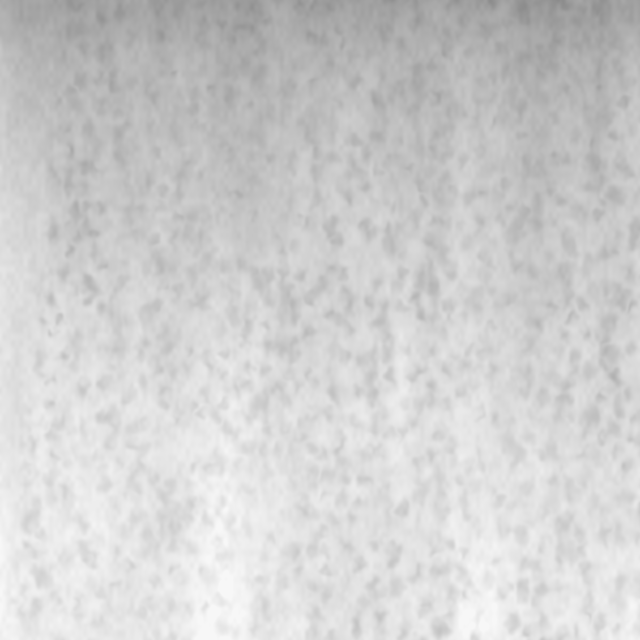
Reproduce this texture procedurally as a WebGL 1 fragment shader.

```glsl
precision highp float;
// Pale grey weathered surface: a vertical gradient, dark at the top, with
// soft bright columns and fine upright grain, speckled with blurred dark
// spots scattered on a jittered grid.
uniform vec2 u_resolution;

float hash(vec2 p) {
  vec3 q = fract(p.xyx * vec3(0.1031, 0.1030, 0.0973));
  q += dot(q, q.yzx + 33.33);
  return fract((q.x + q.y) * q.z);
}

float noise(vec2 p) {
  vec2 i = floor(p), f = fract(p);
  f = f * f * (3.0 - 2.0 * f);
  return mix(mix(hash(i), hash(i + vec2(1.0, 0.0)), f.x),
             mix(hash(i + vec2(0.0, 1.0)), hash(i + 1.0), f.x), f.y);
}

// Noise centred on zero, from -0.5 to 0.5
float grain(vec2 p) {
  return noise(p + 50.0) - 0.5;
}

// Summed darkness of the spots around a point; a few are drawn out upright
float spots(vec2 uv) {
  vec2 p = uv * vec2(42.0, 39.0);
  p += 0.45 * vec2(grain(uv * 85.0), grain(uv * 85.0 + 31.0));
  vec2 cell = floor(p);
  float dark = 0.0;
  for (int y = -2; y <= 2; y++) {
    for (int x = -1; x <= 1; x++) {
      vec2 id = cell + vec2(float(x), float(y)) + 10.0;
      vec2 jitter = vec2(hash(id + 3.7), hash(id + 71.3));
      vec2 d = p + 10.0 - id - 0.1 - 0.8 * jitter;
      float size = mix(0.19, 0.29, hash(id + 139.1));
      float stretch = mix(1.0, 1.45, hash(id + 211.9));
      stretch *= 1.0 + step(0.93, hash(id + 17.5));
      d.x += 0.5 * (hash(id + 97.3) - 0.5) * d.y;
      d /= size * vec2(1.0, stretch);
      float strength = hash(id + 307.7);
      strength = smoothstep(0.05, 0.9, strength) / sqrt(stretch);
      dark += strength * exp(-0.5 * dot(d, d));
    }
  }
  return 1.0 - exp(-dark);
}

// Soft bright column centred on x, fading out above the given height
float column(vec2 uv, float x, float width, float top) {
  float d = (uv.x - x + 0.05 * grain(vec2(uv.y * 4.0, x * 90.0))) / width;
  return exp(-d * d) * (1.0 - smoothstep(top - 0.35, top + 0.15, uv.y));
}

void main() {
  vec2 uv = gl_FragCoord.xy / u_resolution;

  // Vertical falloff with a darker band along the top edge
  float shade = 0.918 - 0.25 * pow(uv.y, 1.9);
  shade -= 0.035 * smoothstep(0.9, 1.02, uv.y);

  // Bright columns and broad upright unevenness
  shade += 0.055 * column(uv, 0.35, 0.055, 0.5);
  shade += 0.055 * column(uv, 0.79, 0.045, 0.35);
  shade += 0.03 * exp(-uv.x * 35.0);
  shade += 0.055 * grain(uv * vec2(11.0, 2.5));
  shade += 0.04 * grain(uv * vec2(32.0, 6.0) + 9.0);

  // Fine grain, slightly longer than wide
  shade += 0.032 * grain(uv * vec2(75.0, 38.0));
  shade += 0.036 * grain(uv * vec2(150.0, 95.0) + 23.0);

  // Spots thin out by region and leave a slanted bare strip at the left
  float bare = mix(0.01, 0.1, uv.y);
  float cover = smoothstep(bare - 0.02, bare + 0.025, uv.x);
  cover *= mix(0.65, 1.15, noise(uv * vec2(9.0, 4.0) + 5.0));
  cover *= mix(1.0, 0.75, smoothstep(0.5, 1.0, uv.y));
  shade -= 0.165 * cover * spots(uv);

  gl_FragColor = vec4(vec3(clamp(shade, 0.0, 0.97)), 1.0);
}
```
